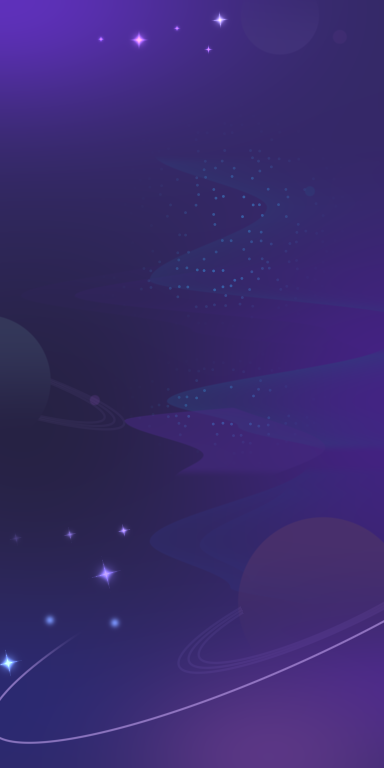
This background is drawn by a WebGL 1 fragment shader. Its source:

```glsl
precision highp float;
uniform vec2 u_resolution;

#define NIGHT vec3(0.195, 0.16, 0.385)
#define SHADOW vec3(0.145, 0.13, 0.255)
#define VIOLET vec3(0.28, 0.125, 0.54)
#define CORNER vec3(0.38, 0.19, 0.75)
#define INDIGO vec3(0.16, 0.16, 0.45)
#define DUSK vec3(0.37, 0.22, 0.53)
#define TEAL vec3(0.17, 0.27, 0.50)
#define LILAC vec3(0.72, 0.60, 0.90)
#define ICE vec3(0.50, 0.72, 1.0)
#define RING_TILT 0.419
#define SPECK_CELLS 42.0
#define PIXEL (1.0 / u_resolution.x)

float hash(vec2 p) {
  return fract(sin(dot(p, vec2(127.1, 311.7))) * 43758.5453);
}

// Soft elliptical light
float glow(vec2 p, vec2 center, vec2 radius) {
  vec2 d = (p - center) / radius;
  return exp(-dot(d, d));
}

// Winding edge through four turning points, each given as (x, depth)
float bend(float t, vec2 a, vec2 b, vec2 c, vec2 d) {
  float x = mix(a.x, b.x, smoothstep(a.y, b.y, t));
  x = mix(x, c.x, smoothstep(b.y, c.y, t));
  return mix(x, d.x, smoothstep(c.y, d.y, t));
}

// Sheet right of a winding edge, fading away from it
float veil(vec2 p, vec2 a, vec2 b, vec2 c, vec2 d, float fade) {
  float x = bend(p.y, a, b, c, d);
  float slope = (bend(p.y + 0.002, a, b, c, d) - x) / 0.002;
  float dist = (p.x - x) / sqrt(1.0 + slope * slope);
  float span = smoothstep(a.y, a.y + 0.03, p.y) * (1.0 - smoothstep(d.y - 0.03, d.y, p.y));
  return smoothstep(-PIXEL, PIXEL, dist) * exp(-max(p.x - x, 0.0) * fade) * span;
}

float disc(vec2 p, vec2 center, float radius) {
  return 1.0 - smoothstep(-PIXEL, PIXEL, length(p - center) - radius);
}

// Disc lit from one vertical side: 1 from above, -1 from below
float planet(vec2 p, vec2 center, float radius, float side) {
  float shade = 1.0 - smoothstep(-0.9, 0.9, side * (p.y - center.y) / radius);
  return disc(p, center, radius) * shade;
}

vec2 turn(vec2 p, float angle) {
  float c = cos(angle), s = sin(angle);
  return vec2(c * p.x - s * p.y, s * p.x + c * p.y);
}

// Thin elliptical line around the local origin
float ring(vec2 q, vec2 radius, float width) {
  float k = length(q / radius);
  float dist = abs(k - 1.0) * k / max(length(q / (radius * radius)), 0.001);
  return 1.0 - smoothstep(width, width + 1.5 * PIXEL, dist);
}

// Four-pointed star with a halo
float sparkle(vec2 p, vec2 center, float radius, float angle) {
  vec2 d = turn(p - center, angle) / radius;
  float rays = 1.0 - smoothstep(0.3, 1.05, sqrt(abs(d.x)) + sqrt(abs(d.y)));
  return rays + 0.4 * exp(-6.0 * dot(d, d));
}

void main() {
  // Width is 1, depth runs from 0 at the top to 2 at the bottom
  vec2 p = gl_FragCoord.xy / u_resolution * vec2(1.0, 2.0);
  p.y = 2.0 - p.y;

  // Sky
  vec3 color = NIGHT;
  color = mix(color, SHADOW, 0.95 * glow(p, vec2(0.1, 1.1), vec2(0.6, 0.48)));
  color = mix(color, VIOLET, 0.85 * glow(p, vec2(1.05, 1.05), vec2(0.48, 0.5)));
  color = mix(color, CORNER, 0.95 * glow(p, vec2(0.0), vec2(0.6, 0.3)));
  color = mix(color, INDIGO, 0.85 * glow(p, vec2(0.0, 1.85), vec2(0.6, 0.27)));
  color = mix(color, VIOLET + 0.03, 0.8 * glow(p, vec2(1.05, 1.8), vec2(0.45, 0.2)));
  color = mix(color, DUSK, 0.9 * glow(p, vec2(0.7, 1.97), vec2(0.35, 0.22)));

  // Winding veils
  float upper = veil(p, vec2(0.4, 0.4), vec2(0.695, 0.54), vec2(0.39, 0.73), vec2(1.05, 0.83), 6.0);
  float middle = veil(p, vec2(1.0, 0.9), vec2(0.435, 1.045), vec2(0.62, 1.11), vec2(0.85, 1.18), 3.5);
  float drift = veil(p, vec2(0.6, 0.68), vec2(0.195, 0.77), vec2(0.85, 0.86), vec2(1.0, 0.95), 3.0);
  float outer = veil(p, vec2(0.5, 0.66), vec2(0.055, 0.77), vec2(0.5, 0.86), vec2(0.9, 0.92), 4.0);
  float lobe = veil(p, vec2(0.75, 1.04), vec2(0.325, 1.095), vec2(0.53, 1.185), vec2(0.455, 1.245), 0.8);
  lobe *= 1.0 - veil(p, vec2(0.55, 1.02), vec2(0.847, 1.165), vec2(0.65, 1.28), vec2(0.8, 1.35), 0.0);
  float tail = veil(p, vec2(0.8, 1.21), vec2(0.39, 1.41), vec2(0.6, 1.53), vec2(0.8, 1.58), 5.0);
  float inner = veil(p, vec2(0.75, 1.26), vec2(0.52, 1.42), vec2(0.65, 1.51), vec2(0.8, 1.55), 6.0);
  color = mix(color, VIOLET, 0.12 * drift + 0.06 * outer);
  color = mix(color, TEAL, 0.3 * upper + 0.45 * middle);
  color = mix(color, vec3(0.27, 0.16, 0.50), 0.6 * lobe);
  color = mix(color, INDIGO + 0.03, 0.4 * tail + 0.2 * inner);

  // Teal specks gathered along the veils
  vec2 cell = floor(p * SPECK_CELLS);
  vec2 offset = 0.25 + 0.5 * vec2(hash(cell), hash(cell + 17.0));
  float speck = 1.0 - smoothstep(0.08, 0.22, length(fract(p * SPECK_CELLS) - offset));
  float gather = glow(p, vec2(0.62, 0.54), vec2(0.14, 0.12)) + glow(p, vec2(0.55, 0.73), vec2(0.14, 0.06))
    + glow(p, vec2(0.58, 1.06), vec2(0.13, 0.07));
  color += vec3(0.02, 0.22, 0.25) * speck * gather * step(0.6, hash(cell + 5.0));

  // Planets and moons
  vec2 west = vec2(-0.04, 0.992), east = vec2(0.841, 1.568);
  color = mix(color, vec3(0.21, 0.23, 0.36), 0.85 * planet(p, west, 0.172, 1.0));
  color = mix(color, vec3(0.29, 0.19, 0.42), 0.9 * planet(p, east, 0.221, 1.0));
  color = mix(color, vec3(0.27, 0.21, 0.49), 0.6 * planet(p, vec2(0.729, 0.04), 0.102, -1.0));
  color = mix(color, DUSK, 0.2 * disc(p, vec2(0.885, 0.096), 0.018));
  color = mix(color, DUSK, 0.35 * disc(p, vec2(0.247, 1.042), 0.013));
  color = mix(color, TEAL, 0.35 * disc(p, vec2(0.807, 0.498), 0.013));

  // Faint rings around both planets
  vec2 eastLocal = turn(p - east, RING_TILT), westLocal = turn(p - west, -0.3);
  float front = smoothstep(-0.03, 0.03, eastLocal.y + 0.1 * step(eastLocal.x, -0.2));
  for (int i = 0; i < 3; i++) {
    float scale = 1.0 - 0.07 * float(i);
    color += 0.05 * LILAC * front * ring(eastLocal, vec2(0.41, 0.085) * scale, 0.001);
    color += 0.04 * LILAC * ring(westLocal, vec2(0.38, 0.06) * scale, 0.001) * (1.0 - disc(p, west, 0.172));
  }

  // Wide bright orbit, fading out on its far side
  vec2 orbit = turn(p - vec2(0.699, 1.577), RING_TILT);
  float near = max(smoothstep(-0.02, 0.02, orbit.y), 1.0 - smoothstep(-0.7, -0.46, orbit.x));
  color = mix(color, LILAC, 0.65 * near * ring(orbit, vec2(0.792, 0.169), 0.0007));

  // Large stars
  color += vec3(0.65, 0.42, 0.75) * sparkle(p, vec2(0.362, 0.104), 0.037, 0.0);
  color += vec3(0.55, 0.55, 0.65) * sparkle(p, vec2(0.573, 0.052), 0.034, 0.1);
  color += vec3(0.42, 0.36, 0.70) * sparkle(p, vec2(0.276, 1.495), 0.052, 0.25);
  color += ICE * sparkle(p, vec2(0.021, 1.727), 0.046, 0.2);

  // Small stars in three short rows
  for (int i = 0; i < 3; i++) {
    float n = float(i);
    vec2 top = vec2(0.263 + 0.198 * sqrt(n), 0.102 - 0.07 * n + 0.0417 * n * n);
    color += vec3(0.45, 0.28, 0.60) * sparkle(p, top, 0.015, 0.0);
    color += vec3(0.18, 0.15, 0.27) * (0.5 + n) * sparkle(p, vec2(0.042 + 0.14 * n, 1.402 - 0.01 * n), 0.026, 0.2);
    color += ICE * 0.55 * step(n, 1.0) * glow(p, vec2(0.13 + 0.169 * n, 1.615 + 0.007 * n), vec2(0.011));
  }
  gl_FragColor = vec4(color, 1.0);
}
```
